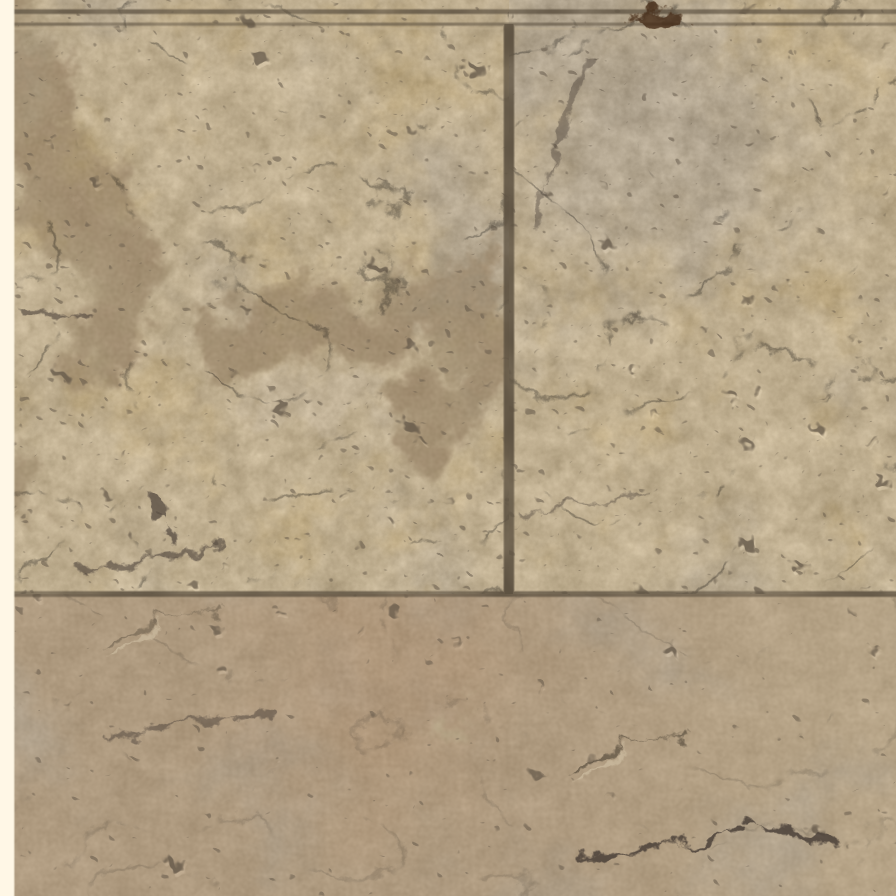
A three.js fragment shader for this texture:

```glsl
#define BORDER_X 0.016
#define JOINT_X 0.568
#define JOINT_Y 0.337
#define TOP_Y 0.973
#define JOINT_HALF 0.0058
#define SOFT 0.0016
#define CREAM vec3(1.0, 0.97, 0.90)
#define PALE vec3(0.75, 0.685, 0.565)
#define TAN vec3(0.68, 0.60, 0.495)
#define STAIN vec3(0.575, 0.495, 0.385)
#define GREY vec3(0.68, 0.635, 0.565)
#define GROUT vec3(0.37, 0.325, 0.26)
varying vec2 vUv;

vec2 hash2(vec2 p) {
  p = vec2(dot(p, vec2(127.1, 311.7)), dot(p, vec2(269.5, 183.3)));
  return fract(sin(p) * 43758.5);
}
float gradDot(vec2 cell, vec2 corner, vec2 f) {
  return dot(hash2(cell + corner) * 2.0 - 1.0, f - corner);
}
float gnoise(vec2 p) {
  vec2 i = floor(p), f = fract(p), e = vec2(1.0, 0.0);
  vec2 u = f * f * f * (f * (f * 6.0 - 15.0) + 10.0);
  return mix(mix(gradDot(i, e.yy, f), gradDot(i, e.xy, f), u.x),
             mix(gradDot(i, e.yx, f), gradDot(i, e.xx, f), u.x), u.y);
}
float fbm(vec2 p) {
  float sum = 0.0, amp = 0.6;
  for (int i = 0; i < 5; i++) {
    sum += amp * gnoise(p);
    p = mat2(1.6, 1.2, -1.2, 1.6) * p + 7.3;
    amp *= 0.55;
  }
  return sum;
}
float segment(vec2 p, vec2 a, vec2 b) {
  vec2 d = b - a;
  return length(p - a - d * clamp(dot(p - a, d) / dot(d, d), 0.0, 1.0));
}
float blotch(vec2 p, vec2 a, vec2 b, float radius) {
  return 1.0 - smoothstep(-0.02, 0.015, segment(p, a, b) - radius);
}
// Ragged fissure that thins and breaks along its length
float crack(vec2 p, vec2 a, vec2 b, float width) {
  vec2 q = p + 0.03 * vec2(fbm(p * 26.0), fbm(p * 26.0 + 9.0));
  float w = width * (0.7 + 2.2 * gnoise(p * 45.0 + 4.0));
  return 1.0 - smoothstep(-SOFT, SOFT * 1.4, segment(q, a, b) - w);
}
// Scattered pits, one candidate per cell, mostly small
float pits(vec2 p, float scale, float density) {
  vec2 q = p * scale + 0.35 * vec2(gnoise(p * 110.0), gnoise(p * 110.0 + 5.0));
  float mask = 0.0;
  for (int i = 0; i < 9; i++) {
    vec2 c = floor(q) + vec2(mod(float(i), 3.0), floor(float(i) / 3.0)) - 1.0;
    vec2 r = hash2(c + 31.0), d = q - c - hash2(c);
    d.y += d.x * (r.y - 0.5);
    float radius = 0.05 + 0.16 * r.y * r.y * r.y;
    float spot = 1.0 - smoothstep(-0.07, 0.07, length(d * vec2(0.8, 1.2)) - radius);
    mask = max(mask, spot * step(r.x, density) * (0.5 + 0.5 * r.y));
  }
  return mask;
}
float line(float d, float halfWidth) {
  return 1.0 - smoothstep(halfWidth - SOFT, halfWidth + SOFT, abs(d));
}

void main() {
  vec2 p = vUv;
  float lower = step(p.y, JOINT_Y);
  float right = step(JOINT_X, p.x) * (1.0 - lower);
  float left = (1.0 - lower) * (1.0 - right);
  vec2 s = p + vec2(3.1 * right, 5.7 * lower);
  float cloud = fbm(s * 5.0), mottle = fbm(s * 17.0 + 8.0), grain = fbm(s * 48.0);
  vec2 w = p + 0.15 * vec2(fbm(s * 11.0), fbm(s * 11.0 + 13.0));

  // Slab tones
  vec3 col = mix(PALE, TAN, lower * (0.95 - 0.45 * smoothstep(0.55, 1.0, p.x)));
  col = mix(col, GREY, smoothstep(0.0, 0.4, cloud) * 0.6);
  col = mix(col, vec3(0.74, 0.65, 0.47), smoothstep(0.0, 0.35, fbm(s * 8.0 + 20.0)) * 0.55 * (1.0 - lower));
  col = mix(col, vec3(0.69, 0.575, 0.455), lower * smoothstep(0.25, 0.0, length(w - vec2(0.42, 0.24))) * 0.45);

  // Stains and pale patches
  float stain = max(blotch(w, vec2(0.0, 0.94), vec2(0.12, 0.70), 0.065), blotch(w, vec2(0.12, 0.68), vec2(0.13, 0.60), 0.025));
  stain = max(stain, blotch(w, vec2(0.25, 0.61), vec2(0.55, 0.67), 0.048));
  stain = max(stain, blotch(w, vec2(0.47, 0.53), vec2(0.55, 0.62), 0.045));
  stain = max(stain, blotch(w, vec2(0.01, 0.43), vec2(0.03, 0.46), 0.035));
  col = mix(col, STAIN, stain * left * clamp(0.62 + 1.1 * mottle + 0.6 * grain, 0.1, 1.0));
  col = mix(col, GREY, smoothstep(0.2, 0.04, segment(w, vec2(0.62, 0.95), vec2(0.76, 0.83))) * right * 0.7);
  col = mix(col, vec3(0.77, 0.71, 0.61), blotch(w, vec2(0.3, 0.54), vec2(0.4, 0.55), 0.025) * left * 0.7);
  col = mix(col, vec3(0.71, 0.65, 0.53), blotch(w, vec2(0.5, 0.2), vec2(0.51, 0.19), 0.02) * lower * 0.7);
  col += (0.13 * mottle + 0.14 * grain) * (1.0 - 0.55 * lower) + 0.035 * gnoise(s * 190.0);

  // Broken hairline veins
  float vein = smoothstep(0.022, 0.0, abs(gnoise(s * vec2(7.0, 9.0) + 3.0) + 0.14 * fbm(s * 30.0)));
  vein *= smoothstep(0.0, 0.25, gnoise(s * 13.0 + 40.0) + 0.5 * gnoise(s * 60.0));
  col *= 1.0 - 0.28 * vein * (1.0 - 0.6 * lower);

  // Pits and specks with a lit lower rim
  float density = mix(0.36, 0.14, lower);
  float hole = max(pits(s, 26.0, density * 0.5), pits(s + 2.0, 62.0, density) * 0.7);
  float rim = pits(s + vec2(-0.002, 0.004), 26.0, density * 0.3);
  col += 0.08 * clamp(rim - hole, 0.0, 1.0);
  col = mix(col, vec3(0.37, 0.325, 0.27), hole * 0.75);

  // Long fissures
  float dark = crack(p, vec2(0.64, 0.04), vec2(0.82, 0.07), 0.0038);
  dark = max(dark, crack(p, vec2(0.83, 0.08), vec2(0.93, 0.06), 0.005));
  dark = max(dark, 0.6 * crack(p, vec2(0.12, 0.18), vec2(0.30, 0.205), 0.003));
  dark = max(dark, 0.7 * crack(p, vec2(0.08, 0.36), vec2(0.25, 0.39), 0.003));
  dark = max(dark, 0.8 * crack(p, vec2(0.175, 0.44), vec2(0.19, 0.40), 0.009));
  dark = max(dark, 0.7 * crack(p, vec2(0.03, 0.65), vec2(0.10, 0.645), 0.004));
  dark = max(dark, 0.5 * right * crack(p, vec2(0.58, 0.425), vec2(0.72, 0.45), 0.0022));
  dark = max(dark, 0.5 * right * crack(p, vec2(0.595, 0.75), vec2(0.655, 0.93), 0.0055));
  col = mix(col, vec3(0.29, 0.25, 0.22), dark * 0.85);

  // Bevelled gouges
  for (int i = 0; i < 2; i++) {
    vec2 g = p - mix(vec2(0.125, 0.28), vec2(0.645, 0.14), float(i)), bend = vec2(0.045, 0.03);
    float shade = max(crack(g, vec2(0.0), bend, 0.003), crack(g, bend, vec2(0.12, 0.04), 0.0018));
    col = mix(col, vec3(0.82, 0.76, 0.65), crack(g + vec2(-0.004, 0.007), vec2(0.0), bend, 0.003) * 0.6);
    col = mix(col, GROUT, shade * (0.5 + 0.25 * float(i)));
  }

  // Worn joints, rust spot and edge strip
  float upright = line(p.x - JOINT_X, JOINT_HALF) * step(JOINT_Y, p.y) * step(p.y, TOP_Y);
  float level = max(line(p.y - JOINT_Y, 0.0032), line(p.y - 0.987, 0.0026)) * 0.85;
  level = max(level, line(p.y - TOP_Y, 0.0018) * 0.65);
  col = mix(col, PALE, line(p.y - TOP_Y + 0.005, 0.001) * 0.5);
  col = mix(col, GROUT, clamp(max(upright, level) * (0.88 + 0.4 * gnoise(p * 22.0)), 0.0, 1.0));
  col = mix(col, vec3(0.27, 0.17, 0.09), crack(p, vec2(0.715, 0.985), vec2(0.76, 0.982), 0.012) * 0.8);
  col = mix(CREAM, col, smoothstep(BORDER_X - SOFT, BORDER_X + SOFT, p.x));
  gl_FragColor = vec4(clamp(col, 0.0, 1.0), 1.0);
}
```
